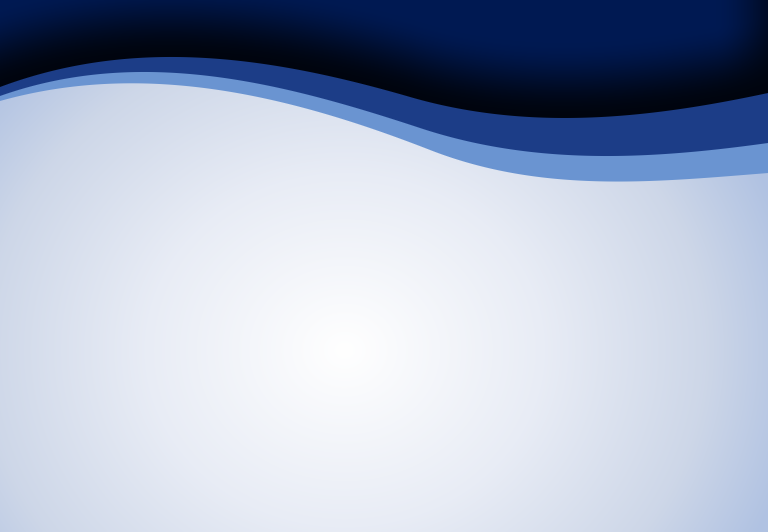
Reproduce this background procedurally as a WebGL 2 fragment shader.

```glsl
#version 300 es
precision highp float;
// Pale radial backdrop under a navy header with two flowing blue ribbons.

#define GLOW_CENTER vec2(0.449, 0.456)
#define GLOW_STRETCH 1.13
#define SHADOW_REACH 0.1
#define SIDE_REACH 0.07

uniform vec2 u_resolution;
out vec4 outColor;

const vec3 WHITE = vec3(0.998);
const vec3 PALE = vec3(0.908, 0.924, 0.960);
const vec3 MIST = vec3(0.803, 0.840, 0.908);
const vec3 HAZE = vec3(0.690, 0.760, 0.885);
const vec3 SKY = vec3(0.415, 0.580, 0.820);
const vec3 ROYAL = vec3(0.110, 0.240, 0.530);
const vec3 NAVY = vec3(0.0, 0.098, 0.320);
const vec3 INK = vec3(0.0, 0.016, 0.055);

// Cubic Hermite curve from a to b (x, depth) with slopes at both ends.
float hermite(float x, vec2 a, vec2 b, vec2 slopes) {
    float span = b.x - a.x;
    float t = (x - a.x) / span;
    float s = 1.0 - t;
    float blend = t * t * (3.0 - 2.0 * t);
    return mix(a.y, b.y, blend) + span * t * s * (slopes.x * s - slopes.y * t);
}

// Crest on the left, trough on the right, joined smoothly at the knee.
// slopes: left end, knee, right end.
float wave(float x, float leftDepth, vec2 knee, float rightDepth, vec3 slopes) {
    return x < knee.x
        ? hermite(x, vec2(0.0, leftDepth), knee, slopes.xy)
        : hermite(x, knee, vec2(1.0, rightDepth), slopes.yz);
}

// Signed distance to a wave in pixels, positive above it.
float pixelsAbove(float gap) {
    return gap / length(vec2(dFdx(gap), dFdy(gap)));
}

float coverage(float pixels) {
    return clamp(pixels + 0.5, 0.0, 1.0);
}

vec3 backdrop(vec2 p) {
    float r = length((p - GLOW_CENTER) * vec2(1.0, GLOW_STRETCH));
    vec3 color = mix(WHITE, PALE, clamp(r / 0.26, 0.0, 1.0));
    color = mix(color, MIST, clamp((r - 0.26) / 0.21, 0.0, 1.0));
    return mix(color, HAZE, clamp((r - 0.47) / 0.13, 0.0, 1.0));
}

// Navy panel with an inner shadow along its lower and right edges.
vec3 header(float edgeDistance, float x) {
    float light = smoothstep(0.0, SHADOW_REACH, edgeDistance);
    light *= smoothstep(-0.045, SIDE_REACH, 1.0 - x);
    return mix(INK, NAVY, light);
}

void main() {
    // Unit is the canvas width; depth is measured down from the top.
    float aspect = u_resolution.y / u_resolution.x;
    vec2 uv = gl_FragCoord.xy / u_resolution;
    vec2 p = vec2(uv.x, (1.0 - uv.y) * aspect);

    float navyEdge = wave(p.x, 0.1133, vec2(0.534, 0.1263), 0.1211, vec3(-0.374, 0.29, -0.214));
    float royalEdge = wave(p.x, 0.1250, vec2(0.547, 0.1667), 0.1862, vec3(-0.354, 0.33, -0.139));
    float skyEdge = wave(p.x, 0.1315, vec2(0.560, 0.1953), 0.2253, vec3(-0.280, 0.39, -0.079));

    float navyPixels = pixelsAbove(navyEdge - p.y);
    float royalPixels = pixelsAbove(royalEdge - p.y);
    float skyPixels = pixelsAbove(skyEdge - p.y);

    // Layers from back to front.
    vec3 color = backdrop(p);
    color = mix(color, SKY, coverage(skyPixels));
    color = mix(color, ROYAL, coverage(royalPixels));
    color = mix(color, header(navyPixels / u_resolution.x, p.x), coverage(navyPixels));
    outColor = vec4(color, 1.0);
}
```
